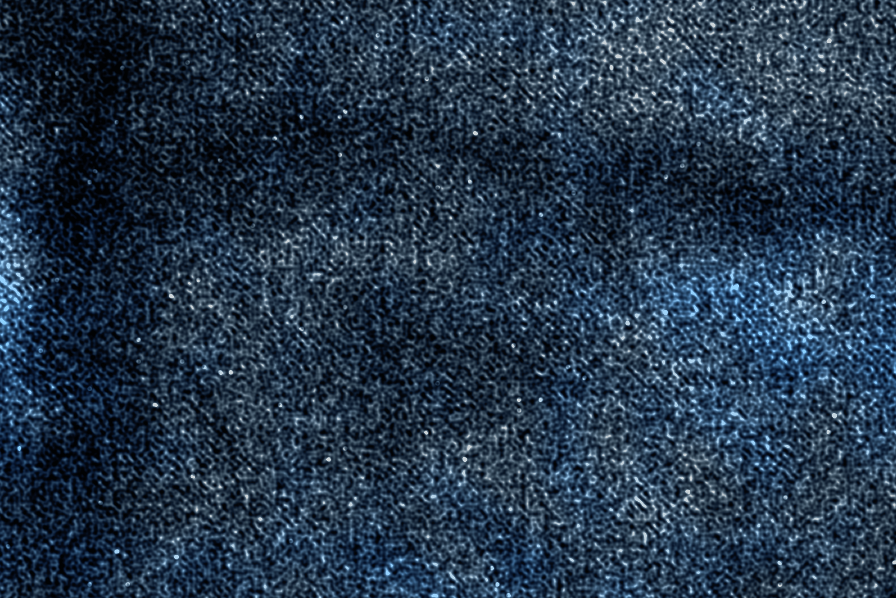
Write a WebGL 2 fragment shader that draws this texture.

```glsl
#version 300 es
precision highp float;
// Worn dark denim: broad soft folds set the tone, and fine gradient noise
// with a diagonal twill adds the thread grain. The summed tone is roughly
// normal, with unit spread, and indexes a ramp from navy to pale blue.

#define GRAIN_FREQ 132.0   // finest grain, cells per canvas height
#define SLUB_FREQ 96.0     // short diagonal thread pieces
#define TWILL_FREQ 62.0    // twill lines along each axis
#define GRAIN_AMOUNT 0.66
#define SLUB_AMOUNT 0.46
#define TWILL_AMOUNT 0.34
#define CLUMP_AMOUNT 0.24
#define STREAK_AMOUNT 0.16
#define FLECK_SHARE 0.004
#define TONE_BIAS 0.05
#define TINT_AMOUNT 0.8

uniform vec2 u_resolution;
out vec4 fragColor;

const float TAU = 6.2831853;
const vec3 RAMP[7] = vec3[7](
    vec3(0.02, 0.04, 0.08), vec3(0.04, 0.10, 0.18), vec3(0.11, 0.18, 0.26),
    vec3(0.19, 0.28, 0.36), vec3(0.29, 0.39, 0.48), vec3(0.45, 0.56, 0.65),
    vec3(0.76, 0.84, 0.89));

float hash(vec2 cell) {
    uvec2 q = uvec2(ivec2(cell) + 4096) * uvec2(1597334673u, 3812015801u);
    uint h = q.x ^ q.y;
    h = (h ^ (h >> 15)) * 2246822519u;
    h = (h ^ (h >> 13)) * 3266489917u;
    return float((h ^ (h >> 16)) >> 8) / 16777216.0;
}

float cornerSlope(vec2 cell, vec2 offset) {
    float angle = TAU * hash(cell);
    return dot(vec2(cos(angle), sin(angle)), offset);
}

// Gradient noise, scaled to a spread of about one.
float noise(vec2 p) {
    vec2 i = floor(p), f = p - i;
    vec2 w = f * f * f * (f * (f * 6.0 - 15.0) + 10.0);
    vec2 e = vec2(1.0, 0.0);
    float low = mix(cornerSlope(i, f), cornerSlope(i + e, f - e), w.x);
    float high = mix(cornerSlope(i + e.yx, f - e.yx),
                     cornerSlope(i + 1.0, f - 1.0), w.x);
    return 4.3 * mix(low, high, w.y);
}

float patchAt(vec2 p, vec2 centre, vec2 radius) {
    vec2 d = (p - centre) / radius;
    return exp(-dot(d, d));
}

// Broad light and shade of the folds and worn areas.
float foldTone(vec2 p) {
    p += 0.025 * vec2(noise(p * 5.0), noise(p * 5.0 + 31.0));
    float shade = 1.5 * patchAt(p, vec2(0.13, 0.88), vec2(0.10, 0.28))
                + 0.6 * patchAt(p, vec2(0.17, 0.48), vec2(0.08, 0.20))
                + 0.9 * patchAt(p, vec2(0.36, 0.74), vec2(0.30, 0.13))
                + 0.5 * patchAt(p, vec2(0.85, 0.70), vec2(0.30, 0.08))
                + 1.1 * patchAt(p, vec2(1.30, 0.67), vec2(0.28, 0.07))
                + 0.7 * patchAt(p, vec2(0.72, 0.42), vec2(0.20, 0.10))
                + 0.9 * patchAt(p, vec2(0.08, 0.20), vec2(0.14, 0.25));
    float wear = 1.7 * patchAt(p, vec2(0.00, 0.55), vec2(0.06, 0.22))
               + 0.7 * patchAt(p, vec2(1.20, 0.90), vec2(0.40, 0.18))
               + 0.9 * patchAt(p, vec2(1.30, 0.48), vec2(0.25, 0.18))
               + 0.5 * patchAt(p, vec2(0.60, 0.58), vec2(0.20, 0.12))
               + 0.4 * patchAt(p, vec2(1.00, 0.20), vec2(0.40, 0.20));
    return wear - shade + 0.14 * noise(p * 7.0) + 0.12 * noise(p * 16.0 + 9.0);
}

// Thread-scale grain: round grains, diagonal slubs, twill and streaks.
float weaveTone(vec2 p) {
    vec2 diagonal = vec2(p.x - p.y, p.x + p.y) * 0.7071;
    float tone = GRAIN_AMOUNT * noise(p * GRAIN_FREQ);
    tone += SLUB_AMOUNT * noise(diagonal * SLUB_FREQ * vec2(0.7, 1.25) + 57.0);
    tone += CLUMP_AMOUNT * noise(p * 42.0 + 13.0);
    float bend = 0.7 * noise(p * 11.0 + 5.0);
    float clarity = clamp(0.8 + 0.5 * noise(p * 6.0 + 71.0), 0.1, 1.6);
    tone += TWILL_AMOUNT * clarity * sin(TAU * TWILL_FREQ * (p.x + p.y) + bend);
    tone += STREAK_AMOUNT * noise(p * vec2(115.0, 7.0) + 23.0);
    tone += 0.6 * STREAK_AMOUNT * noise(p * vec2(9.0, 105.0) + 43.0);
    return tone;
}

// Rare pale lint specks, one possible per cell.
float fleckTone(vec2 p) {
    vec2 q = p * 110.0, cell = floor(q);
    float present = step(1.0 - FLECK_SHARE, hash(cell + 311.0));
    return 2.2 * present * (1.0 - smoothstep(0.25, 0.6, length(q - cell - 0.5)));
}

vec3 rampColour(float level) {
    vec3 colour = RAMP[0] * clamp(1.0 + 0.6 * level, 0.15, 1.0);
    for (int i = 1; i < 7; i++)
        colour = mix(colour, RAMP[i], clamp(level - float(i - 1), 0.0, 1.0));
    return colour;
}

void main() {
    vec2 p = gl_FragCoord.xy / u_resolution.y;
    float tone = TONE_BIAS + foldTone(p) + weaveTone(p) + fleckTone(p);
    vec3 colour = rampColour((tone + 1.34) / 0.645);

    // Indigo dye survives at the left, right and lower edges.
    float dye = patchAt(p, vec2(0.02, 0.35), vec2(0.20, 0.40))
              + 0.8 * patchAt(p, vec2(1.35, 0.45), vec2(0.40, 0.25))
              + 0.6 * patchAt(p, vec2(0.75, 0.02), vec2(0.50, 0.12))
              + 0.2 * noise(p * 9.0 + 83.0);
    vec3 tint = mix(vec3(1.08, 1.0, 0.95), vec3(0.66, 0.98, 1.20),
                    clamp(dye, 0.0, 1.0));
    colour *= mix(vec3(1.0), tint, TINT_AMOUNT);
    fragColor = vec4(clamp(colour, 0.0, 1.0), 1.0);
}
```
